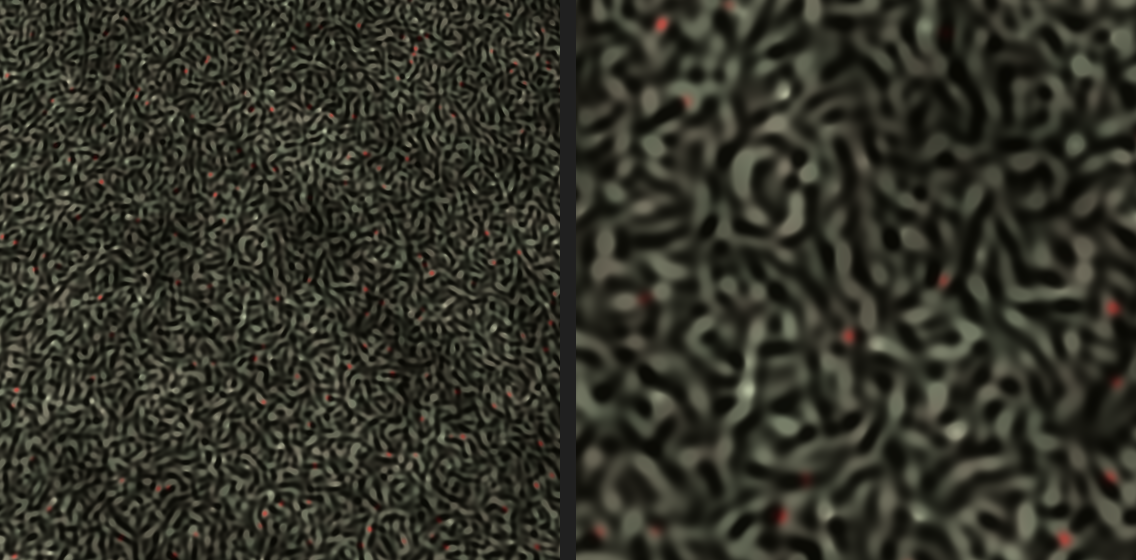
Left: the whole. Right: its middle third, enlarged.
Write a WebGL 1 fragment shader that draws this texture.

```glsl
precision highp float;
// Dark olive-grey grain of short wormy ridges with pale glints and red specks.
uniform vec2 u_resolution;

// Four random values per lattice point
vec4 hash4(vec2 p) {
  vec4 h = fract(p.xyxy * vec4(0.1031, 0.1030, 0.0973, 0.1099));
  h += dot(h, h.wzxy + 33.33);
  return fract((h.xxyz + h.yzzw) * h.zywx);
}

// Smooth value noise for broad light and dark patches
float patches(vec2 p) {
  vec2 i = floor(p);
  vec2 f = fract(p);
  f = f * f * (3.0 - 2.0 * f);
  float low = mix(hash4(i).x, hash4(i + vec2(1.0, 0.0)).x, f.x);
  float high = mix(hash4(i + vec2(0.0, 1.0)).x, hash4(i + 1.0).x, f.x);
  return mix(low, high, f.y);
}

void main() {
  vec2 uv = gl_FragCoord.xy / u_resolution;

  // Grain grows finer towards the top
  vec2 p = vec2((uv.x - 0.5) * (50.0 + 18.0 * uv.y) + 50.0,
                (50.0 + 9.0 * uv.y) * uv.y + 10.0);

  // Short windowed waves make broken ridges, round lumps thicken them
  float ridges = 0.0;
  float lumps = 0.0;
  float glint = 0.0;
  float red = 0.0;
  vec2 base = floor(p);
  for (int y = -2; y <= 2; y++) {
    for (int x = -2; x <= 2; x++) {
      vec2 cell = base + vec2(float(x), float(y));
      vec4 rnd = hash4(cell);
      vec4 kind = hash4(cell + 137.0);
      vec2 d = p - cell - rnd.xy;
      float d2 = dot(d, d);

      // Directions lean slightly towards upright ridges
      float angle = 6.2832 * rnd.z;
      angle -= 0.13 * sin(2.0 * angle);
      float along = dot(d, vec2(cos(angle), sin(angle)));
      float wave = cos(6.2832 * (along * mix(0.68, 1.08, kind.z) + rnd.w));
      ridges += wave * exp(-2.5 * d2);
      lumps += kind.w * exp(-7.0 * d2);

      // A few cells carry a small soft speck
      float speck = exp(-14.0 * d2) * (0.3 + 0.7 * kind.y);
      glint += speck * step(0.91, kind.x);
      red += speck * step(kind.x, 0.045);
    }
  }
  float grain = 1.5 * ridges + 1.9 * (lumps - 0.22);

  // Tone: deep gaps, flat grey ridges, uneven lighting at two broad scales
  float tone = 0.042 + 0.335 * smoothstep(-1.85, 2.15, grain);
  float light = 1.09 - 0.16 * uv.x
              + 0.4 * (patches(uv * 7.0 + 20.0) - 0.5)
              + 0.5 * (patches(p * 0.4 + 90.0) - 0.5);
  tone *= light;
  tone *= 1.0 + 0.75 * glint * smoothstep(0.12, 0.38, tone);

  // Olive tint with a faint drift between warm and green
  float drift = patches(p * 0.8 + 60.0) - 0.5;
  vec3 color = vec3(tone * (1.0 + 0.07 * drift),
                    tone * (1.01 - 0.04 * drift),
                    tone * 0.88 - 0.014);

  // Red specks glow on ridges and stay dark in gaps
  vec3 rust = vec3(0.08 + 1.45 * tone, 0.75 * tone, 0.64 * tone);
  color = mix(color, rust, min(red * 1.25, 1.0));

  gl_FragColor = vec4(clamp(color, 0.0, 1.0), 1.0);
}
```
